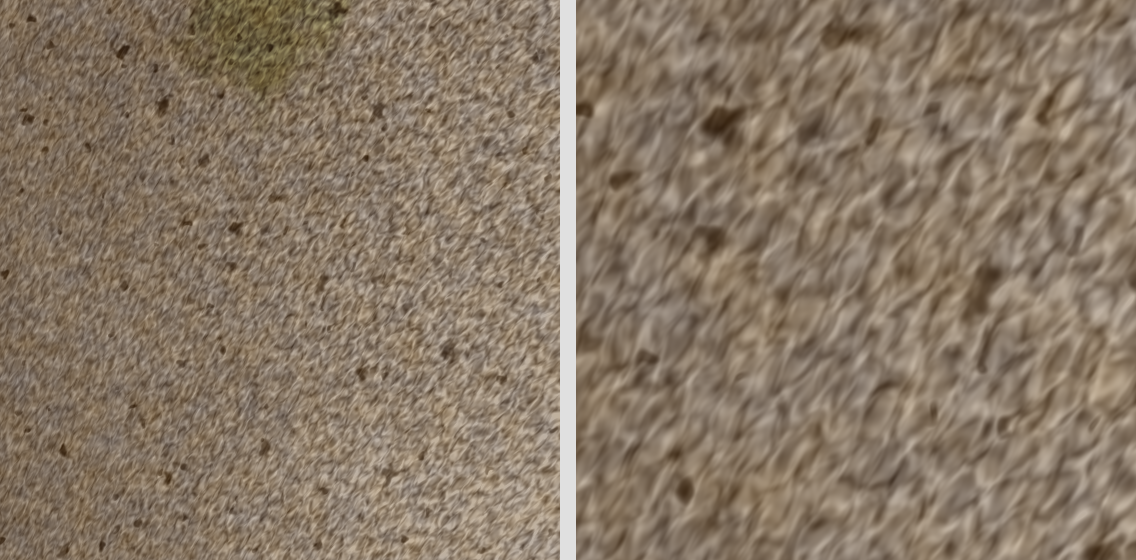
Left, the full canvas; right, a detail of the centre.
Give the GLSL for this texture, as a Shadertoy shader.

```glsl
const vec3 SHADOW = vec3(0.35, 0.28, 0.21);
const vec3 LIGHT = vec3(0.67, 0.61, 0.54);
const vec3 OCHRE = vec3(0.025, 0.004, -0.035);
const vec3 MOSS_TINT = vec3(0.92, 0.94, 0.74);
const float TAU = 6.2831853;

// Integer hash: two random values per lattice cell
vec2 hash2(vec2 cell, float seed) {
    uvec3 v = uvec3(ivec3(ivec2(cell), int(seed)) + 4096);
    v = v * 1664525u + 1013904223u;
    v.x += v.y * v.z; v.y += v.z * v.x; v.z += v.x * v.y;
    v ^= v >> 16u;
    v.x += v.y * v.z; v.y += v.z * v.x;
    return vec2(v.xy >> 8u) / 16777216.0;
}

float corner(vec2 cell, vec2 offset, float seed) {
    float angle = TAU * hash2(cell, seed).x;
    return dot(vec2(cos(angle), sin(angle)), offset);
}

// Gradient noise, roughly -0.7 to 0.7
float noise(vec2 p, float seed) {
    vec2 i = floor(p), f = p - i;
    vec2 w = f * f * f * (f * (f * 6.0 - 15.0) + 10.0);
    vec2 e = vec2(1.0, 0.0);
    float low = mix(corner(i, f, seed), corner(i + e.xy, f - e.xy, seed), w.x);
    float high = mix(corner(i + e.yx, f - e.yx, seed), corner(i + e.xx, f - e.xx, seed), w.x);
    return mix(low, high, w.y);
}

float fbm(vec2 p, float seed) {
    float sum = 0.0, amp = 1.0;
    for (int k = 0; k < 3; k++) {
        sum += amp * noise(p, seed + float(k));
        p = p * 2.03 + 7.1;
        amp *= 0.55;
    }
    return sum;
}

// Slanted plaster grain, finer towards the left
float grain(vec2 uv) {
    vec2 p = vec2(uv.x - 0.38 * uv.y, uv.y);
    p = vec2(150.0 * p.x - 30.0 * uv.x * uv.x, 72.0 * p.y);
    p += 0.55 * vec2(noise(p * 0.6, 11.0), noise(p * 0.6, 12.0));
    return noise(p, 13.0) + 0.5 * noise(p * 1.8, 14.0) + 0.45 * noise(p * 0.5, 15.0);
}

// Scattered pits: x is the dark hollow, y its lit rim
vec2 pits(vec2 uv, float density, float chance, float radius, float seed) {
    vec2 p = uv * density, home = floor(p), result = vec2(0.0);
    vec2 ragged = vec2(noise(uv * 75.0, seed + 3.0), noise(uv * 75.0, seed + 4.0));
    for (int y = -1; y <= 1; y++)
    for (int x = -1; x <= 1; x++) {
        vec2 cell = home + vec2(x, y);
        vec2 place = hash2(cell, seed), trait = hash2(cell, seed + 1.0);
        if (trait.x > chance) continue;
        vec2 d = (p - cell - place) / density + ragged * radius * 0.9;
        d.x -= 0.3 * d.y;
        d.y *= mix(0.6, 1.0, place.x);
        float size = radius * mix(0.45, 1.0, trait.y);
        float hollow = 1.0 - smoothstep(0.35, 1.15, length(d) / size);
        float rim = 1.0 - smoothstep(0.5, 1.4, length(d + size * vec2(0.5, 0.9)) / size);
        result = max(result, vec2(hollow * mix(0.55, 1.0, trait.y), rim));
    }
    return result;
}

// Olive growth hanging from the top edge
float mossMask(vec2 uv) {
    vec2 d = (uv - vec2(0.47, 1.0)) / vec2(0.15, 0.19);
    return 1.0 - smoothstep(0.45, 1.25, length(d) + 0.5 * fbm(uv * 14.0, 21.0));
}

// Broad light, brightest at the lower right
float illumination(vec2 uv) {
    float slope = 0.4 + 0.27 * uv.x + 0.2 * uv.x * (1.0 - uv.y);
    float shade = exp(-18.0 * dot(uv - vec2(0.32, 0.9), uv - vec2(0.32, 0.9)));
    return slope - 0.1 * shade + 0.12 * fbm(uv * 4.0, 31.0);
}

vec3 plaster(vec2 uv) {
    float moss = mossMask(uv);
    vec2 hollows = max(pits(uv, 9.0, 0.32, 0.015, 41.0),
                       pits(uv + 0.37, 21.0, 0.2, 0.009, 51.0));
    float tone = illumination(uv);
    tone += 0.13 * fbm(uv * vec2(30.0, 22.0), 61.0);
    tone += mix(0.62, 0.92, smoothstep(0.0, 0.8, uv.x)) * grain(uv) * (1.0 - 0.5 * hollows.x);
    tone += 0.13 * hollows.y * (1.0 - hollows.x) - 0.75 * hollows.x - 0.13 * moss;
    tone = clamp(tone, -0.45, 1.25);

    vec3 color = mix(SHADOW, LIGHT, tone);
    color += OCHRE * fbm(uv * 17.0, 71.0);
    return color * mix(vec3(1.0), MOSS_TINT, moss);
}

void mainImage(out vec4 fragColor, in vec2 fragCoord) {
    vec2 uv = fragCoord / iResolution.y;
    fragColor = vec4(plaster(uv), 1.0);
}
```
